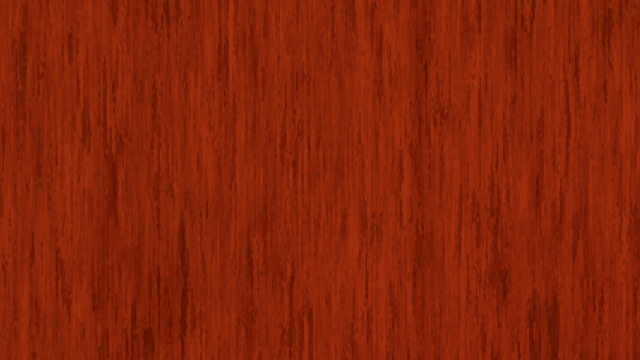
Give the GLSL for this texture, as a WebGL 2 fragment shader.

```glsl
#version 300 es
precision highp float;

uniform vec2 u_resolution;
out vec4 outColor;

#define DARK_WOOD vec3(0.390, 0.080, 0.017)
#define LIGHT_WOOD vec3(0.605, 0.169, 0.042)
#define BASE_TONE 0.75
#define BAND_AMOUNT 0.30
#define STREAK_AMOUNT 0.32
#define FIBRE_AMOUNT 0.42
#define HAIR_AMOUNT 0.26
#define PORE_AMOUNT 0.30
#define GRIT_AMOUNT 0.16
#define FIBRE_DENSITY vec2(150.0, 7.0)
#define EDGE_SHADE 0.16

// Random unit gradient for a lattice corner
vec2 cornerGradient(vec2 cell) {
    vec3 h = fract(vec3(cell.xyx) * vec3(0.1031, 0.1030, 0.0973));
    h += dot(h, h.yzx + 33.33);
    float angle = 6.28318 * fract((h.x + h.y) * h.z);
    return vec2(cos(angle), sin(angle));
}

float gradientNoise(vec2 p) {
    vec2 cell = floor(p);
    vec2 f = p - cell;
    vec2 w = f * f * f * (f * (f * 6.0 - 15.0) + 10.0);
    vec2 e = vec2(1.0, 0.0);
    float a = dot(cornerGradient(cell), f);
    float b = dot(cornerGradient(cell + e.xy), f - e.xy);
    float c = dot(cornerGradient(cell + e.yx), f - e.yx);
    float d = dot(cornerGradient(cell + e.xx), f - e.xx);
    return mix(mix(a, b, w.x), mix(c, d, w.x), w.y);
}

// Tone along one straight fibre: a long swell plus shorter breaks
float fibreTone(float column, float y, float seed) {
    float shift = 23.0 * cornerGradient(vec2(column, seed)).x;
    float across = column * 7.37 + seed;
    return gradientNoise(vec2(across, y + shift))
         + 0.8 * gradientNoise(vec2(across + 0.41, 0.22 * y - shift));
}

// Straight vertical grain, blended between neighbouring fibres;
// detail finer than a pixel fades out
float grain(vec2 p, vec2 density, float seed) {
    vec2 q = p * density;
    float column = floor(q.x);
    float blend = smoothstep(0.0, 1.0, q.x - column);
    float tone = mix(fibreTone(column, q.y, seed), fibreTone(column + 1.0, q.y, seed), blend);
    return tone * (1.0 - smoothstep(0.7, 1.4, density.x / u_resolution.y));
}

void main() {
    vec2 p = gl_FragCoord.xy / u_resolution.y;
    vec2 uv = gl_FragCoord.xy / u_resolution;

    // Broad bands down to single hairs
    float tone = BASE_TONE;
    tone += BAND_AMOUNT * gradientNoise(p * vec2(13.0, 0.8) + 11.3);
    tone += STREAK_AMOUNT * grain(p, vec2(45.0, 2.5), 37.7);
    tone += FIBRE_AMOUNT * grain(p, FIBRE_DENSITY, 71.9);
    tone += HAIR_AMOUNT * grain(p, FIBRE_DENSITY * vec2(1.1, 4.5), 143.2);

    // Fine grit that roughens the fibres
    float grit = gradientNoise(p * vec2(140.0, 62.0) + 17.6);
    tone += GRIT_AMOUNT * grit;

    // Crisp dark pore lines with ragged ends, gathered into loose groups
    float line = grain(p, FIBRE_DENSITY * vec2(0.8, 1.2), 211.6) - 0.3 * grit;
    float pore = smoothstep(0.08, 0.26, line);
    float cluster = smoothstep(-0.35, 0.3, gradientNoise(p * vec2(16.0, 3.0) + 53.4));
    tone -= PORE_AMOUNT * pore * (0.5 + cluster);

    // Soft light from the upper middle
    vec2 offset = (uv - vec2(0.52, 0.65)) * vec2(1.5, 1.0);
    tone += EDGE_SHADE * (0.25 - dot(offset, offset));

    vec3 color = mix(DARK_WOOD, LIGHT_WOOD, clamp(tone, -0.05, 1.08));
    // Redder varnish toward the lower right
    color.g *= 1.03 - 0.09 * uv.x * (1.0 - uv.y);
    outColor = vec4(color, 1.0);
}
```
